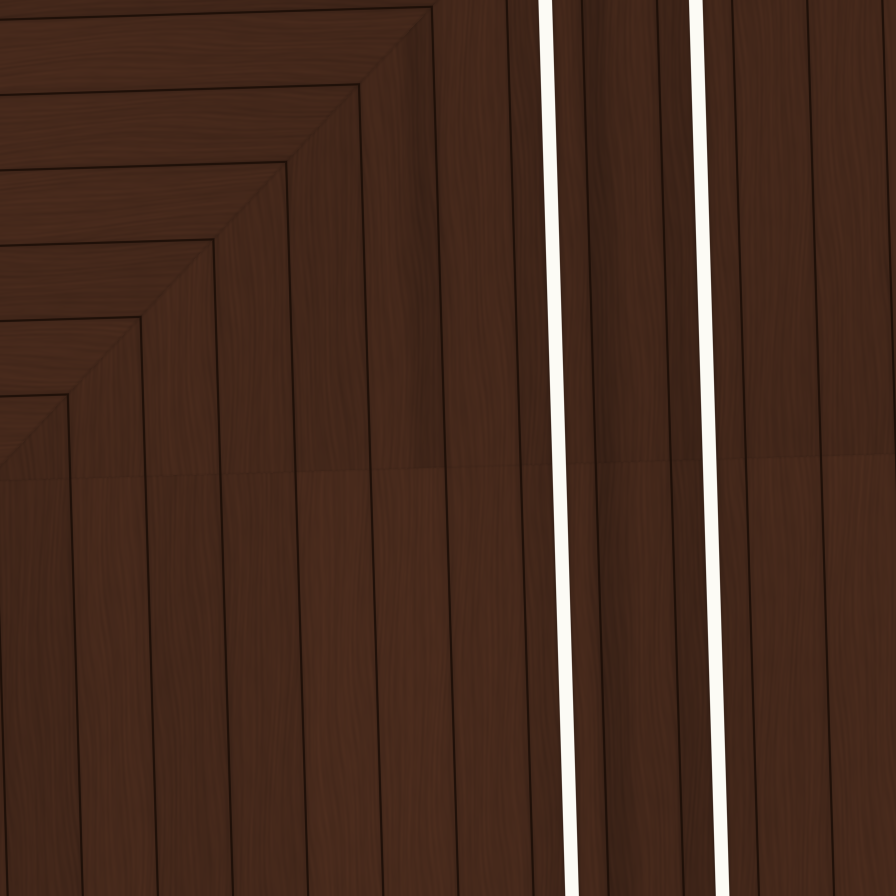
Give the GLSL for this texture, as a Shadertoy shader.

```glsl
// Dark walnut planks with a mitred corner, thin seams and two slanted white inlay strips.
#define SKEW 0.0300                   // sideways lean per unit of height
#define CORNER vec2(0.0624, 0.4425)   // innermost mitre corner, y measured down
#define PITCH vec2(0.08385, 0.0841)   // plank widths
#define JOINT 0.5365                  // butt joint below the mitre
#define SEAM_HALF 0.0011
#define STRIPS vec2(0.6085, 0.7765)
#define STRIP_HALF 0.0076
#define WOOD vec3(0.262, 0.153, 0.102)
#define SEAM_COLOR vec3(0.105, 0.052, 0.025)
#define STRIP_COLOR vec3(0.99, 0.985, 0.96)
#define GRAIN 0.055

float hash(vec2 p) {
    return fract(sin(dot(p, vec2(127.1, 311.7))) * 43758.5);
}

// Distance to the nearest scattered point
float cellular(vec2 p) {
    vec2 cell = floor(p);
    float nearest = 2.0;
    for (int j = -1; j <= 1; j++)
        for (int i = -1; i <= 1; i++) {
            vec2 c = cell + vec2(i, j);
            vec2 site = c + vec2(hash(c), hash(c + 37.0));
            nearest = min(nearest, length(p - site));
        }
    return nearest;
}

// Fibres run along g.y; the seed shifts the pattern for each plank
float woodGrain(vec2 g, float seed) {
    float s = seed * 40.0;
    float warp = 0.006 * sin(g.y * 9.0 + s) + 0.0025 * sin(g.y * 23.0 + g.x * 70.0 + s * 2.0);
    float x = g.x + warp;
    float rings = sin(x * 840.0 + 2.0 * sin(x * 95.0 + s));
    rings += 0.6 * sin(x * 1270.0 + g.y * 15.0 + s);
    rings += 0.7 * sin(x * 210.0 + 2.0 * sin(g.y * 6.0 + s));
    float flecks = 0.5 - cellular(vec2(x * 210.0, g.y * 24.0) + s);
    return 0.42 * rings + 1.1 * flecks;
}

// Broad shadows along the upright planks: centre and strength
float uprightShade(float u, float upper) {
    vec2 bands[4] = vec2[4](vec2(0.463, 0.13 * upper), vec2(0.586, 0.07),
                            vec2(0.662, 0.15), vec2(0.750, 0.09));
    float shade = 0.0;
    for (int i = 0; i < 4; i++) {
        float d = (u - bands[i].x) / 0.019;
        shade += bands[i].y * exp(-d * d);
    }
    return shade;
}

void mainImage(out vec4 fragColor, in vec2 fragCoord) {
    float px = 1.0 / iResolution.y;
    vec2 p = fragCoord * px;
    p.y = 1.0 - p.y;

    // Skewed plank axes; nested corners are level sets of the larger index
    vec2 q = vec2(p.x - SKEW * p.y, p.y + SKEW * p.x);
    vec2 index = vec2(q.x - CORNER.x, CORNER.y - q.y) / PITCH;
    bool level = index.y > index.x;
    float k = max(index.x, index.y);
    float upper = 1.0 - smoothstep(JOINT - px, JOINT + px, q.y);
    float section = step(q.y, JOINT);

    // Plank tone and grain
    vec2 id = vec2(floor(k), section + (level ? 4.0 : 0.0));
    float seed = hash(id + 5.0);
    vec2 along = level ? q.yx : q;
    float light = 1.0 + 0.07 * (seed - 0.5) + GRAIN * woodGrain(along, seed);
    light += 0.025 * (1.0 - upper);
    if (!level) light -= uprightShade(q.x, upper);
    light += 0.025 * sin(p.x * 7.0 + 1.5) * sin(p.y * 5.0 + 0.8);
    vec3 color = WOOD * light;

    // Faint mitre and joint lines
    float mitre = abs(index.x - index.y) * PITCH.x * 0.707;
    color *= 1.0 - 0.08 * (1.0 - smoothstep(0.0, 0.0025 + px, mitre)) * section;
    color *= 1.0 - 0.05 * (1.0 - smoothstep(0.0, 0.0015 + px, abs(q.y - JOINT)));

    // Seams with a soft bevel
    float width = level ? PITCH.y : PITCH.x;
    float seamDist = abs(k - round(k)) * width;
    float seam = 1.0 - smoothstep(SEAM_HALF - 0.6 * px, SEAM_HALF + 0.8 * px, seamDist);
    color *= 1.0 - 0.14 * exp(-seamDist / 0.0035);
    color = mix(color, SEAM_COLOR, seam * 0.88);

    // White inlays with a narrow contact shadow
    float stripDist = min(abs(q.x - STRIPS.x), abs(q.x - STRIPS.y)) - STRIP_HALF;
    color *= 1.0 - 0.22 * exp(-max(stripDist, 0.0) / 0.003);
    color = mix(color, STRIP_COLOR, 1.0 - smoothstep(-0.75 * px, 0.75 * px, stripDist));

    fragColor = vec4(color, 1.0);
}
```
